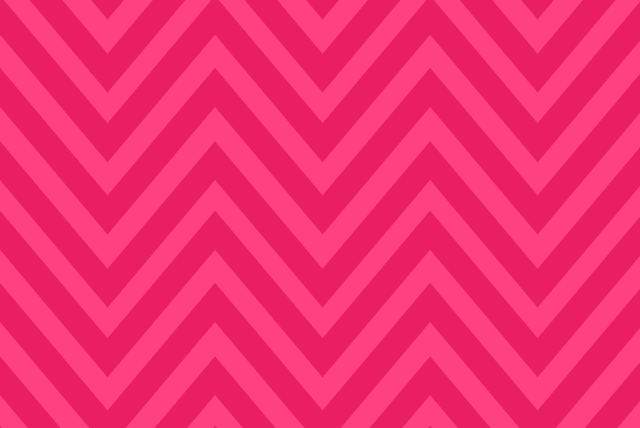
Give the GLSL for this pattern, as a Shadertoy shader.

```glsl
// Two-tone pink chevrons: a triangle wave shears the canvas so that each zigzag
// becomes a flat band. A square tile, nearly three across, holds three bands of
// slightly uneven width, drawn as smoothed signed distances.

// Triangle wave of period 1: 0 at the peaks, 1 in the valleys
float zigzag(float x) {
    return 1.0 - abs(1.0 - 2.0 * fract(x));
}

// Signed distance along y to a band that repeats once per tile
float bandDistance(float y, float center, float halfWidth) {
    return abs(fract(y - center + 0.5) - 0.5) - halfWidth;
}

void mainImage(out vec4 fragColor, in vec2 fragCoord) {
    // Tile units, measured from the top left corner
    float tileSize = 0.336 * iResolution.x;
    vec2 p = vec2(fragCoord.x, iResolution.y - fragCoord.y) / tileSize;

    // Straighten the zigzag; the wave drops by its depth twice per tile
    float depth = 0.593;
    float y = p.y - depth * zigzag(p.x);

    // Three bands per tile, each with its own width
    float d = bandDistance(y, 0.2384, 0.0768);
    d = min(d, bandDistance(y, 0.5772, 0.0797));
    d = min(d, bandDistance(y, 0.9083, 0.0712));

    // Distance across the slanted edge, in pixels, gives the coverage
    d *= tileSize / length(vec2(1.0, 2.0 * depth));
    float coverage = clamp(0.5 - d, 0.0, 1.0);

    vec3 crimson = vec3(0.918, 0.118, 0.388);
    vec3 brightPink = vec3(1.0, 0.255, 0.506);
    fragColor = vec4(mix(crimson, brightPink, coverage), 1.0);
}
```
